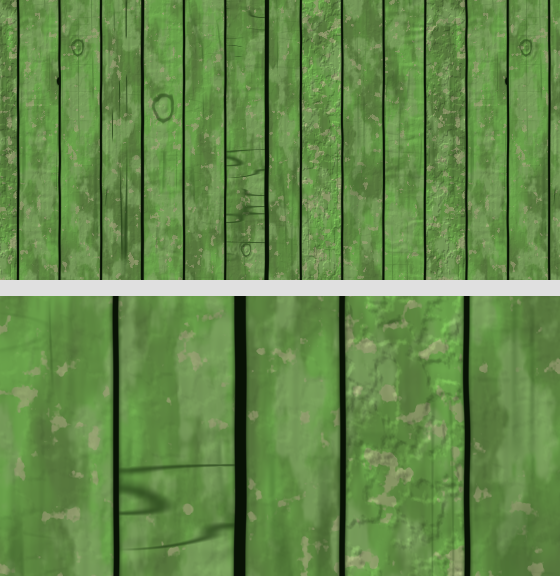
Top, the full canvas; bottom, a detail of the centre.
Give the GLSL for this texture, as a WebGL 1 fragment shader.

```glsl
precision highp float;

uniform vec2 u_resolution;

const vec3 SHADE = vec3(0.34, 0.47, 0.24);
const vec3 LEAF = vec3(0.36, 0.53, 0.25);
const vec3 BRIGHT = vec3(0.41, 0.63, 0.29);
const vec3 FADED = vec3(0.48, 0.62, 0.37);
const vec3 BARE_WOOD = vec3(0.62, 0.62, 0.47);
const vec3 CRACK = vec3(0.15, 0.26, 0.10);
const vec3 GAP = vec3(0.03, 0.07, 0.02);

// Plank layout, in canvas heights
const float FIRST_EDGE = 0.0651;
const float PITCH = 0.1479;
const float NARROWING = 0.026;
const float NARROW_EDGE = 7.0;
const float CYCLE = 11.0;

float hash(vec2 p) {
  return fract(sin(dot(p, vec2(127.1, 311.7))) * 43758.55);
}

float noise(vec2 p) {
  vec2 i = floor(p), f = fract(p);
  f = f * f * (3.0 - 2.0 * f);
  return mix(mix(hash(i), hash(i + vec2(1.0, 0.0)), f.x),
             mix(hash(i + vec2(0.0, 1.0)), hash(i + 1.0), f.x), f.y);
}

float fbm(vec2 p) {
  float sum = 0.0, amp = 0.533;
  for (int i = 0; i < 4; i++) {
    sum += amp * noise(p);
    p = p * 2.03 + 19.7;
    amp *= 0.5;
  }
  return sum;
}

float same(float a, float b) {
  return 1.0 - step(0.5, abs(a - b));
}

float plankEdge(float k) {
  return FIRST_EDGE + PITCH * k - NARROWING * step(NARROW_EDGE - 0.5, k);
}

float gapWidth(float k) {
  return 0.0028 + 0.0035 * same(k, 6.0) + 0.0014 * same(k, 3.0);
}

// Knot on some planks: xy = offset from its centre in radii, z = presence
vec3 knotSpace(vec2 q, float id) {
  float a = same(id, 1.0), b = same(id, 3.0), c = same(id, 5.0);
  vec2 centre = vec2(-0.01 * a, 0.833 * a + 0.62 * b + 0.11 * c);
  float radius = 0.02 * a + 0.034 * b + 0.016 * c;
  return vec3((q - centre) / max(radius, 0.01) * vec2(1.0, 0.75), a + b + c);
}

float flaking(float id) {
  return 0.25 + 0.75 * max(same(id, 7.0), same(id, 10.0));
}

float sawing(float id) {
  return 0.2 + 0.8 * same(id, 9.0) + 0.5 * (same(id, 0.0) + same(id, 5.0) + same(id, 3.0));
}

// Surface height: grain, saw ridges, flaked paint and knot rings
float relief(vec2 q, float id) {
  vec2 seed = vec2(17.3, 5.1) * id;
  vec3 knot = knotSpace(q, id);
  float near = knot.z * exp(-0.3 * dot(knot.xy, knot.xy));
  float x = q.x * (1.0 - 0.6 * near) + 0.004 * noise(vec2(3.0, q.y * 7.0) + seed);
  float grain = 0.6 * noise(vec2(x * 115.0, q.y * 6.0) + seed)
              + 0.5 * noise(vec2(x * 50.0, q.y * 3.0) + seed);
  float saw = noise(vec2(q.x * 9.0, q.y * 62.0 + 1.5 * noise(q * 25.0)) + seed);
  float flakes = smoothstep(0.4, 0.6, fbm(q * vec2(55.0, 42.0) + seed));
  float rings = near * sin(8.0 * length(knot.xy));
  return grain * (0.6 + 0.6 * same(id, 2.0)) + saw * sawing(id)
       + 0.8 * flakes * flaking(id) + 0.35 * rings;
}

// Thin dark splits, along the grain or across it
float splits(vec2 q, float id) {
  vec2 seed = vec2(7.9, 31.3) * id;
  float along = abs(noise(vec2(q.x * 38.0, q.y * 2.6) + seed) - 0.5);
  float across = abs(noise(vec2(q.x * 7.0, q.y * 30.0) + seed) - 0.5);
  float patchy = smoothstep(0.45, 0.65, noise(q * vec2(14.0, 8.0) + seed));
  float vertical = (1.0 - smoothstep(0.0, 0.09, along)) * (0.25 + 0.55 * same(id, 2.0));
  float level = (1.0 - smoothstep(0.0, 0.08, across)) * (0.1 + 0.6 * same(id, 5.0));
  return patchy * max(vertical, level);
}

vec3 paint(vec2 q, float id) {
  vec2 seed = vec2(11.7, 3.7) * id;
  float tone = fbm(q * vec2(22.0, 7.0) + seed) + 0.22 * (hash(seed + 2.0) - 0.5)
             + 0.1 * (same(id, 6.0) + same(id, 9.0) + same(id, 3.0));
  vec3 color = mix(SHADE, LEAF, smoothstep(0.3, 0.5, tone));
  color = mix(color, BRIGHT, smoothstep(0.5, 0.7, tone));
  float worn = fbm(q * vec2(30.0, 16.0) + seed + 40.0);
  color = mix(color, FADED, 0.8 * smoothstep(0.46, 0.66, worn));
  float chips = fbm(q * vec2(48.0, 40.0) + seed + 80.0) + 0.09 * flaking(id);
  return mix(color, BARE_WOOD, 0.65 * smoothstep(0.69, 0.77, chips));
}

void main() {
  vec2 p = gl_FragCoord.xy / u_resolution.y;
  float pixel = 1.0 / u_resolution.y;

  // Find the plank and its own coordinates
  float shifted = p.x + NARROWING * step(plankEdge(NARROW_EDGE), p.x);
  float k = floor((shifted - FIRST_EDGE) / PITCH);
  float id = floor(mod(k + 0.5, CYCLE));
  float left = plankEdge(k), right = plankEdge(k + 1.0);
  vec2 q = vec2(p.x - 0.5 * (left + right), p.y);

  // Paint lit from the upper left
  float light = relief(q, id) - relief(q + vec2(-0.003, 0.004), id);
  vec3 color = paint(q, id) * (1.0 + 0.3 * clamp(light, -1.0, 1.0));
  color = mix(color, CRACK, splits(q, id));

  // Knot hearts
  vec3 knot = knotSpace(q, id);
  float ring = abs(length(knot.xy) - 0.8 - 0.4 * noise(knot.xy * 2.0));
  color = mix(color, CRACK, 0.55 * knot.z * (1.0 - smoothstep(0.05, 0.25, ring)));

  // Shaded plank sides, dark gaps and a notch
  float wobble = 0.0022 * (noise(vec2(k, p.y * 14.0)) - 0.5);
  float wobbleRight = 0.0022 * (noise(vec2(k + 1.0, p.y * 14.0)) - 0.5);
  float side = min(p.x - left - wobble - gapWidth(k),
                   right + wobbleRight - p.x - gapWidth(k + 1.0));
  vec2 notch = vec2(p.x - right, p.y - 0.71) / vec2(0.009, 0.014);
  side = min(side, mix(1.0, 0.008 * (length(notch) - 1.0), same(id, 0.0)));
  color = mix(CRACK, color, smoothstep(-0.004, 0.006, side));
  color = mix(GAP, color, smoothstep(-0.5 * pixel, 0.5 * pixel + 0.001, side));

  gl_FragColor = vec4(color, 1.0);
}
```
